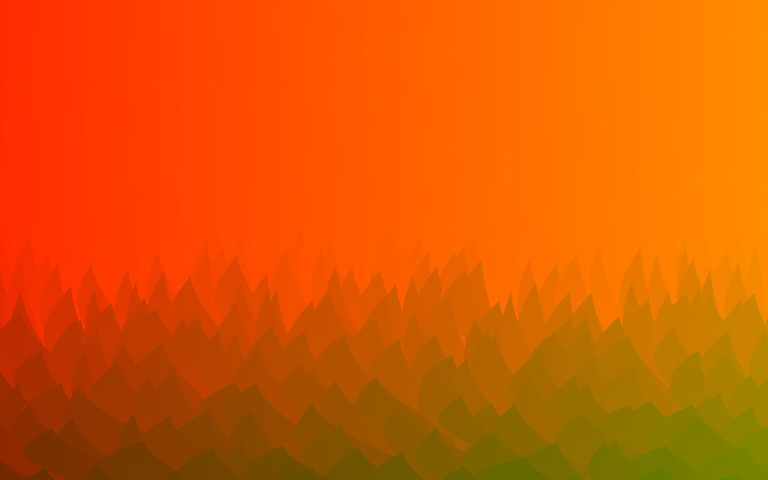
This background is drawn by a Shadertoy shader. Its source:

```glsl
// Overlapping curved leaves, green and brown at the foot, fading up into a red to amber sky.

vec3 hash3(vec2 p) {
    vec3 q = fract(vec3(p.xyx) * vec3(0.1031, 0.1030, 0.0973));
    q += dot(q, q.yxz + 33.33);
    return fract((q.xxy + q.yzz) * q.zyx);
}

// Red depends on height, green on the position across the canvas.
vec3 warmColor(float across, float height) {
    float foliage = 1.0 - smoothstep(0.43, 0.56, height);
    float red = mix(1.0, 0.37 + 1.07 * height, foliage);
    float green = mix(0.17, 0.55, across) * mix(1.0, 0.95, foliage);
    return vec3(red, green, 0.0);
}

// Coverage of a claw-shaped leaf whose tip lies at the origin.
float leafMask(vec2 p, float size, float len, vec2 reach, float pixel) {
    float q = clamp(-p.y / len, 0.0, 1.2);
    float left = size * (reach.x * sin(2.6 * q) - 0.12 * q * q);
    float right = size * reach.y * pow(q, 1.55);
    float inside = min(min(p.x + left, right - p.x), -p.y);
    return smoothstep(-0.3 * pixel, 1.1 * pixel, inside);
}

void mainImage(out vec4 fragColor, in vec2 fragCoord) {
    vec2 p = fragCoord / iResolution.y;
    float aspect = iResolution.x / iResolution.y;
    float pixel = 1.0 / iResolution.y;
    vec3 color = warmColor(p.x / aspect, 1.0);

    // Rows run from the back, high up, to the front at the foot.
    for (int row = 0; row < 25; row++) {
        float rowHeight = 1.07 - 0.044 * float(row);
        float rise = clamp(rowHeight * 2.0, 0.0, 1.0);
        float size = mix(0.145, 0.06, rise);
        float len = mix(0.075, 0.18, rise) + 0.3 * max(rowHeight - 0.5, 0.0);
        float shift = hash3(vec2(float(row), 71.0)).x;
        float cell = floor(p.x / size + shift);

        for (int k = -3; k <= 1; k++) {
            vec2 id = vec2(cell + float(k), float(row));
            vec3 rnd = hash3(id + 37.0);
            vec3 form = hash3(id + 143.0);
            vec2 tip = vec2((id.x + 0.1 + 0.8 * rnd.x - shift) * size,
                            rowHeight + 0.07 * (rnd.y - 0.5));
            vec2 reach = vec2(0.3 + 0.6 * form.x, 0.55 + 0.85 * form.y);
            float leafLen = len * (0.8 + 0.4 * form.z);
            float mask = leafMask(p - tip, size, leafLen, reach, pixel);

            // Each leaf is nearly flat, tinted by the place of its tip.
            float across = mix(p.x, tip.x, 0.5) / aspect;
            float tone = tip.y + 0.04 * (rnd.z - 0.5) + 0.08 * max(tip.y - p.y, 0.0);
            color = mix(color, warmColor(across, max(tone, 0.03)), mask);
        }
    }
    fragColor = vec4(color, 1.0);
}
```
